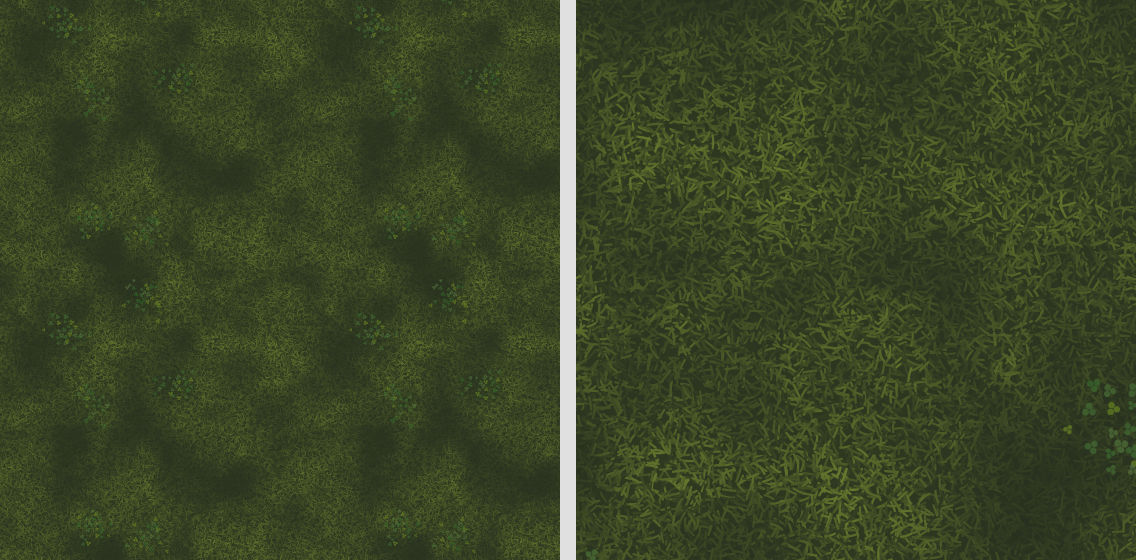
Left, the full canvas; right, a detail of the centre.
Reproduce this texture procedurally as a WebGL 2 fragment shader.

```glsl
#version 300 es
precision highp float;
precision highp int;
// Dark mossy lawn: short grass blades over mottled patches, with clover clusters, tiling.

#define TILE 0.548          // tile size in canvas heights
#define BLADE_CELLS 72.0    // blade cells per tile side
#define BLADE_LAYERS 6
#define BLADE_HALF_LENGTH 0.0037
#define BLADE_HALF_WIDTH 0.00068
#define LEAF_CELLS 44.0     // clover cells per tile side
#define CLUSTER_CELLS 4.0
#define CLUSTER_CHANCE 0.45
#define SHADE vec3(0.158, 0.196, 0.122)
#define LIGHT vec3(0.345, 0.415, 0.165)

uniform vec2 u_resolution;
out vec4 fragColor;

// Three random values from an integer cell and a seed
vec3 hash3(vec2 cell, float seed) {
    uvec3 v = uvec3(vec3(cell, seed)) * 1664525u + 1013904223u;
    v.x += v.y * v.z; v.y += v.z * v.x; v.z += v.x * v.y;
    v ^= v >> 16u;
    v.x += v.y * v.z; v.y += v.z * v.x; v.z += v.x * v.y;
    return vec3(v >> 8u) / 16777216.0;
}

vec2 wrapCell(vec2 cell, float count) {
    return floor(mod(cell + 0.5, count));
}

mat2 rotation(float angle) {
    float c = cos(angle), s = sin(angle);
    return mat2(c, s, -s, c);
}

// Value noise that repeats once per tile
float tileNoise(vec2 p, float count, float seed) {
    p *= count;
    vec2 cell = floor(p), f = p - cell;
    f = f * f * (3.0 - 2.0 * f);
    float a = hash3(wrapCell(cell, count), seed).x;
    float b = hash3(wrapCell(cell + vec2(1, 0), count), seed).x;
    float c = hash3(wrapCell(cell + vec2(0, 1), count), seed).x;
    float d = hash3(wrapCell(cell + vec2(1, 1), count), seed).x;
    return mix(mix(a, b, f.x), mix(c, d, f.x), f.y);
}

// Soft light and dark patches, 0 to 1
float patchTone(vec2 p) {
    float sum = 0.30 * tileNoise(p, 4.0, 1.0) + 0.37 * tileNoise(p, 9.0, 2.0)
              + 0.22 * tileNoise(p, 17.0, 3.0) + 0.11 * tileNoise(p, 34.0, 4.0);
    return smoothstep(0.16, 0.86, sum);
}

// One layer of scattered blades drawn over the given tone
float addBlades(float tone, vec2 p, float seed, float lit, float pixel) {
    vec2 q = p * BLADE_CELLS + hash3(vec2(0), seed).xy;
    vec2 home = floor(q);
    for (int y = -1; y <= 1; y++)
    for (int x = -1; x <= 1; x++) {
        vec2 cell = home + vec2(x, y);
        vec2 id = wrapCell(cell, BLADE_CELLS);
        vec3 place = hash3(id, seed);
        vec3 look = hash3(id, seed + 50.0);
        vec2 d = (q - cell - place.xy) * TILE / BLADE_CELLS;
        d = rotation(place.z * 6.2832) * d;
        float halfLength = BLADE_HALF_LENGTH * mix(0.6, 1.15, look.y);
        d.y += 0.25 * d.x * d.x / halfLength * (look.z - 0.5);
        d.x = max(abs(d.x) - halfLength, 0.0);
        float cover = clamp((BLADE_HALF_WIDTH - length(d)) / pixel + 0.5, 0.0, 1.0);
        float bladeTone = (0.07 + 0.86 * lit) * mix(0.2, 1.5, look.x);
        tone = mix(tone, bladeTone, cover);
    }
    return tone;
}

// Clover density, highest at the heart of a cluster
float cloverDensity(vec2 p) {
    vec2 q = p * CLUSTER_CELLS, home = floor(q);
    float density = 0.0;
    for (int y = -1; y <= 1; y++)
    for (int x = -1; x <= 1; x++) {
        vec2 cell = home + vec2(x, y);
        vec3 h = hash3(wrapCell(cell, CLUSTER_CELLS), 200.0);
        vec2 d = rotation(h.z * 1.6 - 0.8) * (q - cell - 0.2 - 0.6 * h.xy);
        float present = step(hash3(wrapCell(cell, CLUSTER_CELLS), 201.0).x, CLUSTER_CHANCE);
        density = max(density, present * smoothstep(1.0, 0.2, length(d / vec2(0.42, 0.27))));
    }
    return density;
}

// One layer of three-lobed leaves
vec3 addClover(vec3 color, vec2 p, float seed, float pixel) {
    vec2 q = p * LEAF_CELLS + hash3(vec2(0), seed).xy;
    vec2 cell = floor(q), id = wrapCell(cell, LEAF_CELLS);
    vec3 place = hash3(id, seed), look = hash3(id, seed + 1.0);
    float present = step(look.x, 0.7 * cloverDensity((id + 0.5) / LEAF_CELLS));
    vec2 d = (q - cell - 0.5 - 0.4 * (place.xy - 0.5)) * TILE / LEAF_CELLS;
    float radius = mix(0.0028, 0.0045, look.y);
    float angle = mod(atan(d.y, d.x) + place.z * 6.2832, 2.0944) - 1.0472;
    vec2 lobe = length(d) * vec2(cos(angle), sin(angle)) - vec2(0.55 * radius, 0.0);
    float cover = clamp((0.46 * radius - length(lobe)) / pixel + 0.5, 0.0, 1.0);
    vec3 leaf = mix(vec3(0.19, 0.40, 0.16), vec3(0.34, 0.44, 0.24), look.z);
    leaf = mix(leaf, vec3(0.40, 0.51, 0.13), step(0.75, fract(look.z * 7.0)));
    return mix(color, leaf, 0.7 * cover * present);
}

void main() {
    float pixel = 1.0 / u_resolution.y;
    vec2 p = gl_FragCoord.xy * pixel / TILE + vec2(0.1, 0.3);
    float lit = patchTone(p);
    float tone = 0.16 * lit - 0.02;
    for (int i = 0; i < BLADE_LAYERS; i++)
        tone = addBlades(tone, p, 10.0 + float(i), lit, pixel);
    vec3 color = mix(SHADE, LIGHT, tone);
    for (int i = 0; i < 2; i++)
        color = addClover(color, p, 100.0 + 2.0 * float(i), pixel);
    fragColor = vec4(color, 1.0);
}
```
